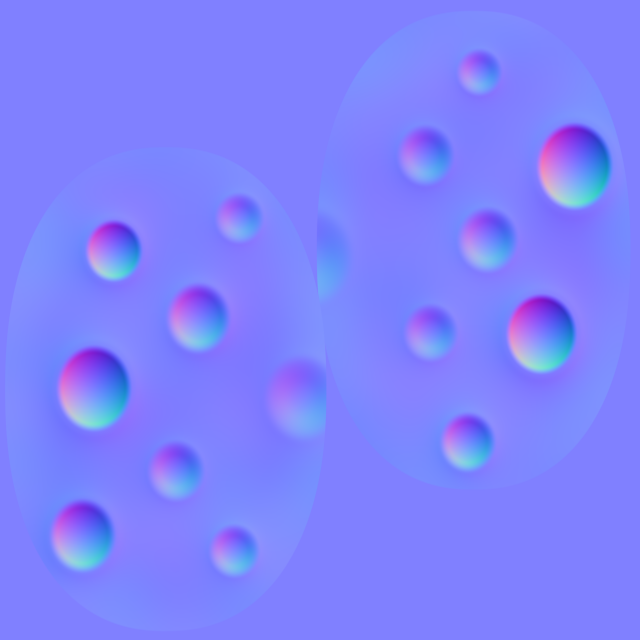
Reproduce this texture map procedurally as a WebGL 2 fragment shader.

```glsl
#version 300 es
precision highp float;
// Tangent-space normal map of two rounded islands pitted with oval dents.
// Each dent adds a tilt that grows to its rim, with a faint opposite halo;
// gradient noise makes the islands uneven, and the tilt is packed as colour.

uniform vec2 u_resolution;
out vec4 fragColor;

const int DENT_COUNT = 8;
const float ISLAND_POWER = 2.3;

// Dents per island: centre x, centre y, radius, steepness
const vec4 LEFT_DENTS[DENT_COUNT] = vec4[](
    vec4(0.178, 0.608, 0.042, 0.86), vec4(0.374, 0.659, 0.032, 0.62),
    vec4(0.310, 0.503, 0.045, 0.77), vec4(0.147, 0.393, 0.056, 0.90),
    vec4(0.275, 0.264, 0.038, 0.66), vec4(0.129, 0.163, 0.048, 0.82),
    vec4(0.366, 0.139, 0.034, 0.68), vec4(0.473, 0.378, 0.050, 0.52));
const vec4 RIGHT_DENTS[DENT_COUNT] = vec4[](
    vec4(0.749, 0.887, 0.030, 0.64), vec4(0.665, 0.757, 0.038, 0.66),
    vec4(0.898, 0.740, 0.057, 0.92), vec4(0.762, 0.625, 0.041, 0.70),
    vec4(0.673, 0.480, 0.036, 0.63), vec4(0.846, 0.478, 0.053, 0.93),
    vec4(0.731, 0.309, 0.039, 0.77), vec4(0.484, 0.599, 0.056, 0.42));

vec2 hashGradient(vec2 cell) {
    vec2 h = vec2(dot(cell, vec2(127.1, 311.7)), dot(cell, vec2(269.5, 183.3)));
    return 2.0 * fract(sin(h) * 43758.5) - 1.0;
}

float gradientNoise(vec2 p) {
    vec2 cell = floor(p), f = fract(p);
    vec2 w = f * f * f * (f * (f * 6.0 - 15.0) + 10.0);
    vec2 e = vec2(0.0, 1.0);
    float a = dot(hashGradient(cell), f);
    float b = dot(hashGradient(cell + e.yx), f - e.yx);
    float c = dot(hashGradient(cell + e.xy), f - e.xy);
    float d = dot(hashGradient(cell + e.yy), f - e.yy);
    return mix(mix(a, b, w.x), mix(c, d, w.x), w.y);
}

// Superellipse radius: 1 on the outline
float islandRadius(vec2 p, vec2 centre, vec2 halfSize) {
    vec2 q = max(abs(p - centre) / halfSize, 1e-4);
    return pow(pow(q.x, ISLAND_POWER) + pow(q.y, ISLAND_POWER), 1.0 / ISLAND_POWER);
}

// Tilt of one dent; steep dents have crisper rims, large ones are taller
vec2 dentTilt(vec2 p, vec4 dent) {
    float aspect = 0.92 + 4.0 * dent.z;
    vec2 q = (p - dent.xy) / (dent.z * vec2(1.0, aspect));
    float d = length(q);
    float softness = mix(0.65, 0.14, smoothstep(0.45, 0.95, dent.w));
    float bowl = d * (1.0 - smoothstep(1.0 - softness, 1.0 + 0.6 * softness, d));
    float halo = 0.16 * smoothstep(0.9, 1.3, d) * exp(-2.5 * max(d - 1.2, 0.0));
    return -q / max(d, 1e-4) * dent.w * (bowl - halo);
}

vec2 dentField(vec2 p, vec4 dents[DENT_COUNT]) {
    vec2 tilt = vec2(0.0);
    for (int i = 0; i < DENT_COUNT; i++) tilt += dentTilt(p, dents[i]);
    return tilt;
}

// Broad unevenness, with a slight upward lean near the outline
vec2 surfaceTilt(vec2 p, float radius) {
    vec2 uneven = vec2(gradientNoise(p * 7.0 + 3.7), gradientNoise(p * 6.0 + 19.2));
    return 0.16 * uneven + vec2(-0.02, 0.09) * smoothstep(0.65, 1.0, radius);
}

float coverage(float radius, float halfWidth, float pixel) {
    return 1.0 - smoothstep(-pixel, pixel, (radius - 1.0) * halfWidth);
}

vec3 packNormal(vec2 tilt) {
    tilt *= min(1.0, 0.97 / max(length(tilt), 1e-4));
    return 0.5 + 0.5 * vec3(tilt, sqrt(1.0 - dot(tilt, tilt)));
}

void main() {
    vec2 uv = gl_FragCoord.xy / u_resolution;
    float pixel = 0.75 / min(u_resolution.x, u_resolution.y);

    // Flat ground, right island, then left island over it
    vec2 leftSize = vec2(0.251, 0.378), rightSize = vec2(0.245, 0.374);
    float leftRadius = islandRadius(uv, vec2(0.259, 0.392), leftSize);
    float rightRadius = islandRadius(uv, vec2(0.740, 0.609), rightSize);
    vec2 leftTilt = dentField(uv, LEFT_DENTS) + surfaceTilt(uv, leftRadius);
    vec2 rightTilt = dentField(uv, RIGHT_DENTS) + surfaceTilt(uv + 5.0, rightRadius);

    vec3 color = packNormal(vec2(0.0));
    color = mix(color, packNormal(rightTilt), coverage(rightRadius, rightSize.x, pixel));
    color = mix(color, packNormal(leftTilt), coverage(leftRadius, leftSize.x, pixel));
    fragColor = vec4(color, 1.0);
}
```
